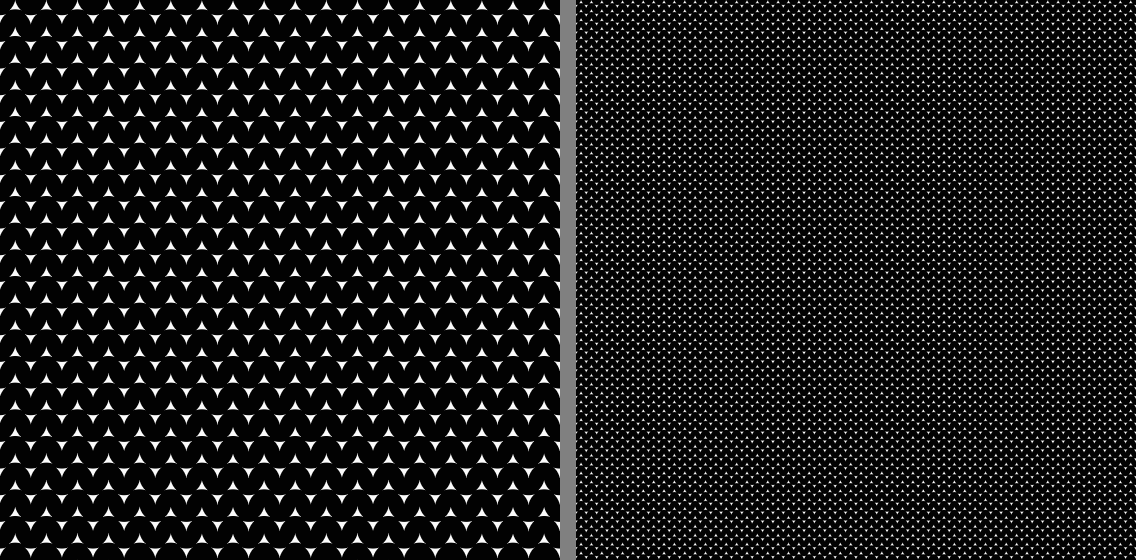
Left, the tile; right, the same tile 3 across and 3 down.
Give the GLSL for this pattern, as a WebGL 1 fragment shader.

```glsl
precision highp float;
// Rows of small white concave triangles, alternately pointing up and down, on black.

uniform vec2 u_resolution;

#define COLUMNS 18.0
#define ROWS 21.0
#define SIDE 0.362               // corner to corner, in column widths
#define SAG 0.025                // inward bow of each side, in column widths
#define UP_CENTRE vec2(0.49, 0.743)
#define DOWN_CENTRE vec2(0.99, 0.337)
#define EDGE_PIXELS 1.0
#define GROUND vec3(0.008)
#define INK vec3(0.985)

// Signed distance to one side: a straight limit cut back by a circular arc.
float bowedSide(vec2 p, vec2 normal) {
  float halfSide = 0.5 * SIDE;
  float inradius = SIDE * 0.288675;
  float radius = (halfSide * halfSide + SAG * SAG) / (2.0 * SAG);
  vec2 arcCentre = normal * (inradius + radius - SAG);
  return max(dot(p, normal) - inradius, radius - length(p - arcCentre));
}

// Concave equilateral triangle with its apex up and its centroid at the origin.
float concaveTriangle(vec2 p) {
  p.x = abs(p.x);
  return max(bowedSide(p, vec2(0.0, -1.0)), bowedSide(p, vec2(0.866025, 0.5)));
}

// Offset from the nearest repeat of a point, in column widths.
vec2 nearestOffset(vec2 grid, vec2 centre) {
  return (fract(grid - centre + 0.5) - 0.5) * vec2(1.0, COLUMNS / ROWS);
}

void main() {
  vec2 grid = gl_FragCoord.xy / u_resolution * vec2(COLUMNS, ROWS);

  vec2 up = nearestOffset(grid, UP_CENTRE);
  vec2 down = nearestOffset(grid, DOWN_CENTRE) * vec2(1.0, -1.0);
  float d = min(concaveTriangle(up), concaveTriangle(down));

  // Edge smoothing about one pixel wide
  float edge = EDGE_PIXELS * COLUMNS / u_resolution.x;
  float coverage = clamp(0.5 - d / edge, 0.0, 1.0);
  gl_FragColor = vec4(mix(GROUND, INK, coverage), 1.0);
}
```
